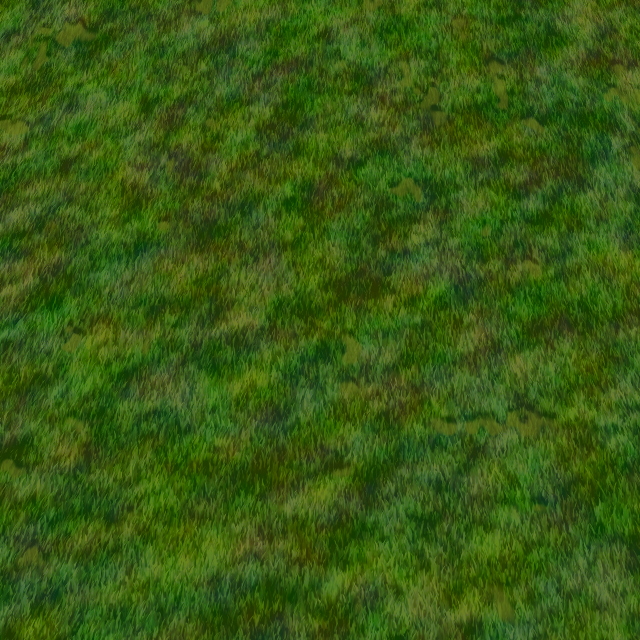
Reproduce this texture procedurally as a WebGL 1 fragment shader.

```glsl
precision highp float;
// A mown meadow in mild perspective: layered grass blades, tufts and small bare patches.

uniform vec2 u_resolution;

// Tones from shaded roots to sunlit tips
const vec3 ROOT_SHADE  = vec3(0.11, 0.22, 0.02);
const vec3 DEEP_GREEN  = vec3(0.17, 0.29, 0.04);
const vec3 MID_GREEN   = vec3(0.22, 0.35, 0.07);
const vec3 FRESH_GREEN = vec3(0.26, 0.42, 0.07);
const vec3 DRY_GREEN   = vec3(0.31, 0.44, 0.16);
const vec3 SUNLIT_TIP  = vec3(0.38, 0.51, 0.15);
const vec3 BARE_SOIL   = vec3(0.36, 0.42, 0.09);

// Colour drifts added to the tones
const vec3 OLIVE_DRIFT = vec3(0.036, -0.004, -0.010);
const vec3 GREY_DRIFT  = vec3(0.010, -0.010, 0.030);

const float PERSPECTIVE = 0.42;            // shrinkage at the top edge
const int   LAYERS = 5;
const vec2  CELL = vec2(0.007, 0.014);     // one blade per cell and layer
const float BLADE_LENGTH = 0.023;
const float BLADE_HALF_WIDTH = 0.0018;
const float BLADE_LEAN = 0.008;
const float BLADE_OPACITY = 0.8;
const float EDGE_SOFTNESS = 0.0010;
const float BLADE_CONTRAST = 3.3;
const float TUFT_CONTRAST = 0.42;
const float PATCH_FREQUENCY = 13.0;

float hash(vec2 p) {
  vec3 h = fract(p.xyx * 0.1031);
  h += dot(h, h.yzx + 33.33);
  return fract((h.x + h.y) * h.z);
}

vec4 hash4(vec2 p) {
  vec4 h = fract(p.xyxy * vec4(0.1031, 0.1030, 0.0973, 0.1099));
  h += dot(h, h.wzxy + 33.33);
  return fract((h.xxyz + h.yzzw) * h.zywx);
}

float noise(vec2 p) {
  vec2 i = floor(p), f = fract(p);
  f = f * f * (3.0 - 2.0 * f);
  return mix(mix(hash(i), hash(i + vec2(1, 0)), f.x),
             mix(hash(i + vec2(0, 1)), hash(i + vec2(1, 1)), f.x), f.y);
}

// Noise with zero mean and roughly unit spread
float drift(vec2 p) {
  return (noise(p) - 0.5) * 4.7;
}

float barePatch(vec2 p) {
  float n = 0.8 * noise(p * PATCH_FREQUENCY + 71.3) + 0.2 * noise(p * 52.0 + 19.7);
  return smoothstep(0.78, 0.87, n);
}

// Paints one layer of blades over state = (tone, hue)
vec2 paintBlades(vec2 state, vec2 p, float layer, float softness) {
  vec2 grid = p / CELL + layer * vec2(0.37, 0.61);
  vec2 home = floor(grid);
  for (int row = 0; row < 3; row++) {
    for (int column = -1; column <= 1; column++) {
      vec2 cell = home + vec2(float(column), -float(row));
      vec4 rnd = hash4(cell + layer * 57.0 + 211.0);
      vec4 look = hash4(cell + layer * 91.0 + 503.0);
      vec2 fromRoot = (grid - cell - rnd.xy) * CELL;
      float along = fromRoot.y / (BLADE_LENGTH * mix(0.6, 1.15, rnd.z));
      float lean = (rnd.w - 0.42) * 2.0 * BLADE_LEAN;
      float across = abs(fromRoot.x - lean * along * along);
      float width = BLADE_HALF_WIDTH * mix(0.7, 1.2, look.z) * (1.15 - 0.8 * along);
      float cover = 1.0 - smoothstep(width - softness, width + softness, across);
      cover *= smoothstep(0.0, 0.25, along) * (1.0 - smoothstep(0.75, 1.0, along));
      vec2 blade = vec2((look.x - 0.5) * BLADE_CONTRAST + along - 0.5,
                        (look.y - 0.5) * 2.6);
      state = mix(state, blade, cover * BLADE_OPACITY);
    }
  }
  return state;
}

float ramp(float t, float from, float to) {
  return clamp((t - from) / (to - from), 0.0, 1.0);
}

// Steps follow the share of the area that each tone takes
vec3 grassColour(float t) {
  vec3 c = mix(ROOT_SHADE, DEEP_GREEN, ramp(t, 0.04, 0.20));
  c = mix(c, MID_GREEN, ramp(t, 0.20, 0.46));
  c = mix(c, FRESH_GREEN, ramp(t, 0.46, 0.685));
  c = mix(c, DRY_GREEN, ramp(t, 0.685, 0.845));
  return mix(c, SUNLIT_TIP, ramp(t, 0.845, 0.96));
}

void main() {
  // Ground coordinates: features shrink evenly towards the top
  vec2 uv = gl_FragCoord.xy / u_resolution;
  float nearness = 1.0 - PERSPECTIVE * uv.y;
  vec2 ground = vec2((uv.x - 0.5) / nearness, -log(nearness) / PERSPECTIVE) + 3.0;

  // Blades over a dark, streaky undergrowth
  vec2 state = vec2(drift(ground * vec2(210.0, 75.0)) * 0.6 - 0.6, 0.0);
  for (int i = 0; i < LAYERS; i++) {
    state = paintBlades(state, ground, float(i), EDGE_SOFTNESS / nearness);
  }

  // Slanted tufts vary the light and the hue
  vec2 slanted = vec2(ground.x + 0.3 * ground.y, ground.y - 0.4 * ground.x);
  float tufts = drift(slanted * vec2(15.0, 24.0)) + 0.8 * drift(slanted * vec2(38.0, 52.0) + 9.0);
  float olive = drift(slanted * vec2(11.0, 17.0) + 40.0) + 0.6 * drift(ground * 45.0 + 5.0);
  float grey = drift(slanted * vec2(13.0, 19.0) + 80.0) + 0.5 * drift(ground * 60.0);

  // Bare patches with a shadow below the turf behind them
  float bare = barePatch(ground);
  float shadow = barePatch(ground - vec2(0.0, 0.013)) * (1.0 - bare);
  float tone = state.x + TUFT_CONTRAST * tufts - 1.3 * shadow;
  vec3 colour = grassColour(1.0 / (1.0 + exp(-1.7 * tone)));
  colour += OLIVE_DRIFT * (0.7 * olive + 0.5 * state.y) + GREY_DRIFT * grey;
  vec3 soil = BARE_SOIL * (1.0 + 0.05 * tone);
  colour = mix(colour, soil, 0.75 * bare);
  gl_FragColor = vec4(clamp(colour, 0.0, 1.0), 1.0);
}
```
